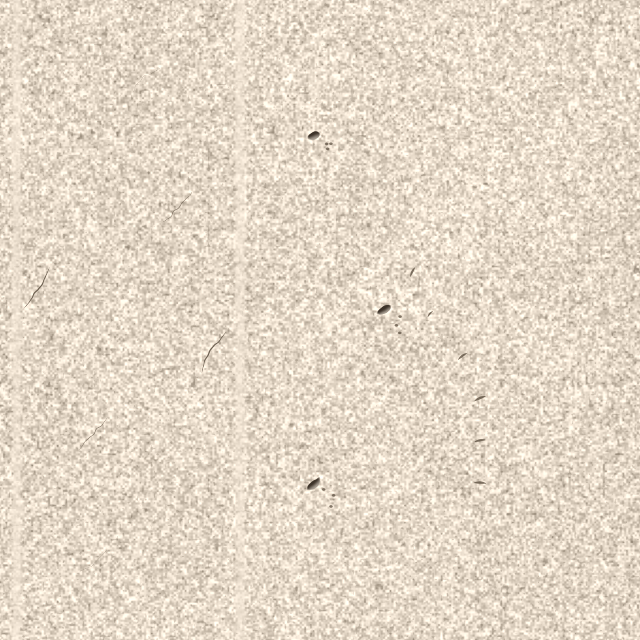
Reproduce this texture procedurally as a three.js fragment shader.

```glsl
// Pale sandy stone with fine grain, two light vertical bands, pits and hairline cracks.
varying vec2 vUv;

#define GRAIN_FREQ 300.0
#define GRAIN_CONTRAST 0.44
#define BAND_COUNT 2
#define BAND_START 0.026
#define BAND_STEP 0.349
#define BAND_HALF_WIDTH 0.011
#define PIT_COUNT 3
#define CRACK_COUNT 6
#define FLECK_COUNT 6
#define EDGE 0.0010

const vec3 STONE = vec3(0.908, 0.857, 0.791);
const vec3 BAND = vec3(0.965, 0.915, 0.85);
const vec3 SHADOW = vec3(0.24, 0.20, 0.16);
const vec3 CRACK = vec3(0.36, 0.31, 0.25);

float hash(vec2 p) {
  vec3 q = fract(p.xyx * 0.1031);
  q += dot(q, q.yzx + 33.33);
  return fract((q.x + q.y) * q.z);
}

float noise(vec2 p) {
  vec2 i = floor(p), f = fract(p);
  f = f * f * (3.0 - 2.0 * f);
  return mix(mix(hash(i), hash(i + vec2(1.0, 0.0)), f.x),
             mix(hash(i + vec2(0.0, 1.0)), hash(i + vec2(1.0, 1.0)), f.x), f.y);
}

// Coordinates along and across a direction
vec2 rotate(vec2 p, float angle) {
  float c = cos(angle), s = sin(angle);
  return vec2(c * p.x + s * p.y, c * p.y - s * p.x);
}

// Tapered stroke along x, bent into a shallow arc
float stroke(vec2 p, float halfLength, float halfWidth, float bend) {
  float t = p.x / halfLength;
  float taper = max(1.0 - t * t, 0.0);
  float d = abs(p.y - bend * taper) - halfWidth * taper;
  return (1.0 - smoothstep(-EDGE, EDGE, d)) * smoothstep(0.0, 0.25, taper);
}

vec3 stoneGrain(vec2 uv) {
  float fine = noise(uv * GRAIN_FREQ);
  float coarse = noise(uv * GRAIN_FREQ * 0.57 + 71.3);
  float grain = mix(coarse, fine, 0.6) - 0.5;
  float specks = smoothstep(0.7, 0.95, noise(uv * GRAIN_FREQ * 0.75 + 193.7));
  float mottle = noise(uv * 5.0 + 8.0) + 0.5 * noise(uv * 17.0) - 0.75;
  return STONE + GRAIN_CONTRAST * grain - 0.13 * specks + 0.025 * mottle;
}

float bands(vec2 uv) {
  float mask = 0.0;
  float ragged = 0.005 * (noise(uv * 160.0 + 31.0) - 0.5);
  for (int i = 0; i < BAND_COUNT; i++) {
    float d = abs(uv.x - BAND_START - BAND_STEP * float(i)) + ragged;
    mask += 1.0 - smoothstep(0.3 * BAND_HALF_WIDTH, BAND_HALF_WIDTH, d);
  }
  return mask * (0.45 + 0.25 * noise(uv * 90.0));
}

void main() {
  vec2 uv = vUv;
  vec3 color = mix(stoneGrain(uv), BAND, bands(uv));

  // Hairline cracks, strongest in the middle rows
  for (int i = 0; i < CRACK_COUNT; i++) {
    float k = float(i), row = k - 2.5;
    float strength = 1.0 - abs(row) / 3.0;
    vec2 center = vec2(0.2 + 0.15 * sin(2.4 * k + 0.2),
                       0.5 - 0.1 * row - 0.008 * row * row * row);
    vec2 p = rotate(uv - center, 0.6 + 0.48 * strength);
    p.y += 0.004 * (noise(vec2(p.x * 110.0, k * 9.0)) - 0.5);
    float mask = stroke(p, 0.028 + 0.014 * strength, 0.0012 * strength, 0.006 * sin(k * 2.0 + 1.5));
    color = mix(color, CRACK, mask * (0.25 + 0.75 * strength));
  }

  // Short dark flecks
  for (int i = 0; i < FLECK_COUNT; i++) {
    float k = float(i), size = hash(vec2(k, 4.0));
    vec2 center = vec2(0.645 + 0.105 * smoothstep(0.0, 3.0, k), 0.575 - 0.066 * k);
    vec2 p = rotate(uv - center, 1.1 - 0.23 * k);
    float mask = stroke(p, 0.006 + 0.005 * size, 0.0012 + 0.0008 * size, 0.001);
    color = mix(color, CRACK, 0.8 * mask);
  }

  // Pits: shaded under the upper rim, lit at the lower one, with crumbs around
  for (int i = 0; i < PIT_COUNT; i++) {
    float k = float(i);
    vec2 center = vec2(0.49 + 0.11 * mod(k, 2.0), 0.787 - 0.272 * k);
    vec2 size = vec2(0.0095 + 0.0015 * k, 0.0058);
    vec2 p = rotate(uv - center, 0.35 + 0.1 * k * k);
    p += 0.003 * (noise(uv * 130.0 + k * 7.0) - 0.5);
    float d = (length(p / size) - 1.0) * size.y;
    float depth = smoothstep(-0.9, 0.5, p.y / size.y);
    float rim = 1.0 - smoothstep(0.0, 0.003, abs(d - 0.001));
    color += 0.07 * rim * step(p.y, 0.0);
    vec3 hollow = mix(STONE * 0.72, SHADOW, depth);
    color = mix(color, hollow, 1.0 - smoothstep(-EDGE, EDGE, d));

    for (int j = 0; j < 3; j++) {
      vec2 seed = vec2(k * 5.0 + 2.0, float(j) * 3.0 + 1.0);
      vec2 offset = vec2(0.03, -0.03) * (vec2(hash(seed), hash(seed + 17.0)) + vec2(0.1, 0.2));
      float crumb = length((uv - center - offset) * vec2(0.8, 1.1)) - 0.0022;
      color = mix(color, CRACK, 0.75 * (1.0 - smoothstep(-EDGE, EDGE, crumb)));
    }
  }

  gl_FragColor = vec4(clamp(color, 0.0, 1.0), 1.0);
}
```
